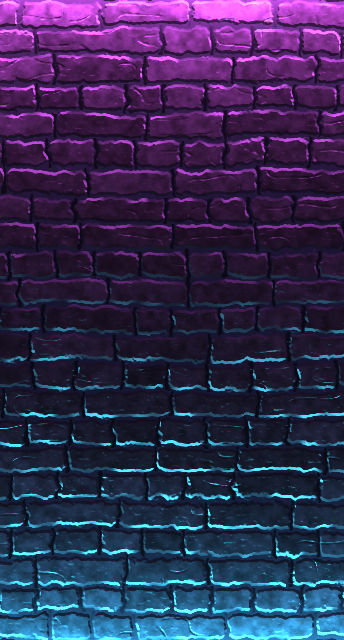
A WebGL 1 fragment shader for this texture:

```glsl
precision highp float;
// Old brick wall: stretcher and header courses alternate, lit magenta from above
// and cyan from below. A height field (rounded bricks, grit, cracks) is
// differenced along the light axis, so edges and grain catch either lamp.

uniform vec2 u_resolution;

const float COURSES = 23.0;        // courses from bottom to top
const float HALF_PITCH = 1.557;    // header length, in course heights
const float JOINT_JITTER = 0.2;    // upright joint shift, in headers
const float ODD_BRICK = 0.1;       // chance of a split or merged brick
const vec2 MORTAR = vec2(0.055, 0.075); // half widths: upright, bed
const float CORNER = 0.17;
const float BEVEL = 0.1;
const float GRIT = 0.46;
const vec2 LIGHT_STEP = vec2(0.012, 0.032);
const vec2 SLOPE_RANGE = vec2(0.7, 7.5); // slopes that start and fill a glint

const vec3 MAGENTA = vec3(0.94, 0.34, 1.04);
const vec3 CYAN_FACE = vec3(0.18, 0.70, 0.95);
const vec3 CYAN_EDGE = vec3(0.25, 0.80, 0.90);
const vec3 BRICK_DARK = vec3(0.060, 0.030, 0.065);
const vec3 MORTAR_DARK = vec3(0.055, 0.050, 0.125);

float hash(vec2 p) {
  vec3 q = fract(p.xyx * 0.1031);
  q += dot(q, q.yzx + 33.33);
  return fract((q.x + q.y) * q.z);
}

float noise(vec2 p) {
  vec2 i = floor(p), f = fract(p);
  f = f * f * (3.0 - 2.0 * f);
  return mix(mix(hash(i), hash(i + vec2(1, 0)), f.x),
             mix(hash(i + vec2(0, 1)), hash(i + vec2(1, 1)), f.x), f.y);
}

float fbm(vec2 p) {
  float sum = 0.0, amp = 0.5;
  for (int i = 0; i < 3; i++) {
    sum += amp * noise(p);
    p = p * 2.03 + 17.7;
    amp *= 0.5;
  }
  return sum / 0.875;
}

// Returns height, face mask, brick tone and upright-gap mask.
vec4 wall(vec2 p) {
  // Sagging courses and chipped outlines
  vec2 w = p;
  w.y += 0.22 * (noise(p * vec2(0.4, 0.9)) - 0.5);
  w += 0.25 * (vec2(fbm(p * 2.9), fbm(p * 2.9 + 41.3)) - 0.5);
  float row = floor(w.y);
  bool header = mod(row, 2.0) > 0.5;
  float u = w.x / HALF_PITCH + 2.0 * hash(vec2(row, 7.3));

  // Nearest upright joint and the joint that starts this brick
  float gap = 2.0, start = -9.0;
  for (int j = -2; j <= 2; j++) {
    float k = floor(u) + float(j);
    float chance = hash(vec2(k, row + 5.0));
    bool present = header ? chance > ODD_BRICK
                          : (mod(k, 2.0) < 0.5 || chance < ODD_BRICK);
    float joint = k + JOINT_JITTER * (hash(vec2(k + 31.0, row)) - 0.5);
    if (present) {
      gap = min(gap, abs(u - joint));
      if (joint <= u) start = max(start, k);
    }
  }

  // Rounded brick profile
  vec2 inset = vec2(gap * HALF_PITCH, 0.5 - abs(fract(w.y) - 0.5)) - MORTAR;
  float inside = CORNER - length(max(CORNER - inset, 0.0));
  float face = smoothstep(-0.02, BEVEL, inside);

  // Grit everywhere, meandering cracks on the faces
  float grit = fbm(p * vec2(6.0, 9.0)) - 0.5;
  float crack = 1.0 - smoothstep(0.0, 0.06, abs(noise(p * vec2(1.1, 1.9) + 9.0) - 0.5));
  crack *= smoothstep(0.45, 0.65, noise(p * 0.6 + 23.0));
  float height = face + GRIT * grit - 0.3 * crack * face;
  return vec4(height, face, hash(vec2(start, row + 60.0)),
              1.0 - smoothstep(-0.04, 0.04, inset.x));
}

void main() {
  vec2 uv = gl_FragCoord.xy / u_resolution;
  vec2 p = gl_FragCoord.xy / u_resolution.y * COURSES;
  float down = 1.0 - uv.y, up = uv.y;

  // Slope along the vertical light axis
  vec4 here = wall(p);
  float slope = (wall(p + LIGHT_STEP).x - wall(p - LIGHT_STEP).x) / (2.0 * LIGHT_STEP.y);
  float facesUp = smoothstep(SLOPE_RANGE.x, SLOPE_RANGE.y, -slope);
  float facesDown = smoothstep(SLOPE_RANGE.x, SLOPE_RANGE.y, slope);

  // Lamp falloff: broad wash plus a hot band at each end
  float hotSpot = 1.0 + 0.3 * exp(-14.0 * (uv.x - 0.7) * (uv.x - 0.7));
  float washTop = 0.52 * exp(-4.5 * down) + 0.6 * hotSpot * exp(-24.0 * down);
  float washLow = 0.50 * exp(-5.0 * up) + 0.60 * exp(-24.0 * up);
  float rimTop = 0.75 * exp(-2.2 * down) * (1.0 - smoothstep(0.3, 0.65, down));
  float rimLow = 1.05 * exp(-0.9 * up) * (1.0 - smoothstep(0.35, 0.66, up));

  // Body colour, worn per brick, with shaded sides and deep upright gaps
  float wear = mix(0.75, 1.1, here.z) * (0.6 + 0.8 * fbm(p * 3.5 + 5.0));
  float body = mix(0.62, wear, here.y);
  vec3 color = mix(MORTAR_DARK, BRICK_DARK * wear, here.y);
  color += MAGENTA * washTop * body * (1.0 - 0.7 * facesDown);
  color += CYAN_FACE * washLow * body * (1.0 - 0.7 * facesUp);
  color *= 1.0 - 0.6 * here.w * smoothstep(0.0, 0.1, min(up, down));

  // Rim light, broken up along the edges
  float broken = 0.3 + 1.0 * smoothstep(0.2, 0.75, noise(p * vec2(1.8, 2.6) + 71.0));
  color += MAGENTA * rimTop * broken * facesUp;
  color += CYAN_EDGE * rimLow * broken * facesDown;
  gl_FragColor = vec4(min(color, 1.0), 1.0);
}
```
